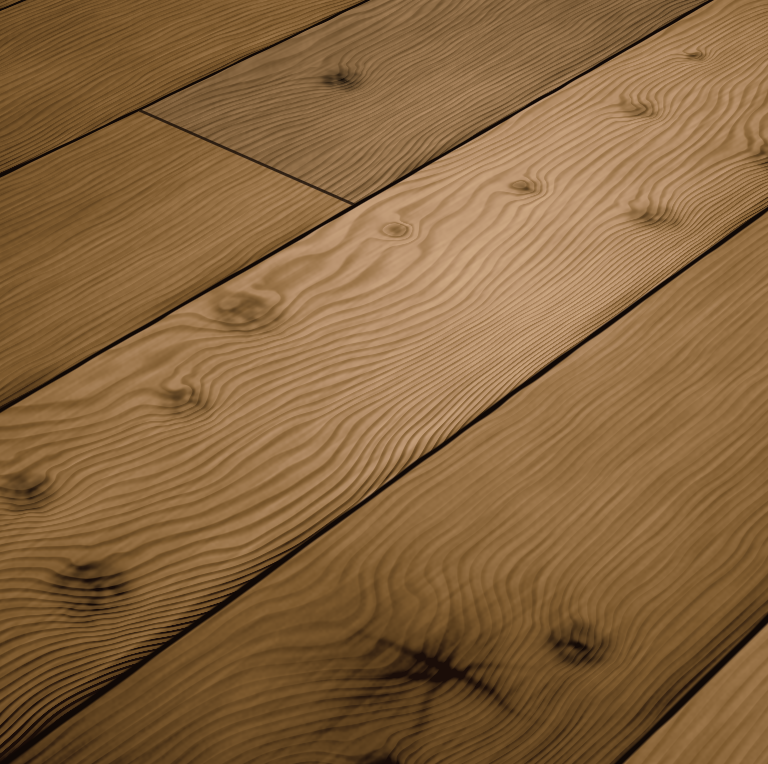
This texture is drawn by a WebGL 2 fragment shader. Its source:

```glsl
#version 300 es
precision highp float;
uniform vec2 u_resolution;
out vec4 outColor;

#define VANISH vec2(3.1, 2.26)
#define FIRST_SEAM 1.015
#define BOARD_WIDTH 0.355
#define JOINT 2.74
#define SEAM 0.008
#define RINGS 24.0
#define FIGURE 16.0
#define KNOT_CELL vec2(0.6, 0.5)
#define BIG_KNOT vec2(1.18, 0.475)
#define BIG_RADIUS 0.3
#define LIGHT vec2(0.68, 0.64)

const vec3 EBONY = vec3(0.10, 0.05, 0.03);
const vec3 UMBER = vec3(0.35, 0.24, 0.11);
const vec3 OAK = vec3(0.49, 0.35, 0.18);
const vec3 HONEY = vec3(0.61, 0.46, 0.29);
const vec3 TAN = vec3(0.73, 0.58, 0.44);
const vec3 SHEEN = vec3(0.82, 0.68, 0.53);
const vec3 GREY = vec3(0.59, 0.47, 0.35);

float hash(vec2 p) {
  return fract(sin(dot(p, vec2(127.1, 311.7))) * 43758.5453);
}

float noise(vec2 p) {
  vec2 i = floor(p), f = fract(p);
  f = f * f * f * (f * (f * 6.0 - 15.0) + 10.0);
  return mix(mix(hash(i), hash(i + vec2(1, 0)), f.x),
             mix(hash(i + vec2(0, 1)), hash(i + 1.0), f.x), f.y);
}

vec3 woodRamp(float t) {
  vec3 c = mix(EBONY, UMBER, clamp(t * 4.0, 0.0, 1.0));
  c = mix(c, OAK, clamp(t * 4.0 - 1.0, 0.0, 1.0));
  c = mix(c, HONEY, clamp(t * 4.0 - 2.0, 0.0, 1.0));
  c = mix(c, TAN, clamp(t * 4.0 - 3.0, 0.0, 1.0));
  return mix(c, SHEEN, clamp(t * 4.0 - 4.0, 0.0, 1.0));
}

// Floor plane: x runs along the boards, y counts them
vec2 floorPlane(vec2 p) {
  float depth = 1.0 / (VANISH.y - p.y);
  float across = (VANISH.x - p.x) * depth;
  return vec2(16.0 * (depth - 0.164 * across - 0.2), (across - FIRST_SEAM) / BOARD_WIDTH);
}

// Small scattered knots: x bends the rings, y darkens
vec2 knots(vec2 q, float board) {
  vec2 cell = floor(q / KNOT_CELL), sum = vec2(0);
  float density = board == 1.0 ? 0.7 : 0.16;
  for (int j = -1; j <= 1; j++)
    for (int i = -1; i <= 1; i++) {
      vec2 id = cell + vec2(i, j);
      float present = step(hash(id + 5.3), density) * float(floor(id.y * KNOT_CELL.y) == board);
      vec2 center = (id + 0.25 + 0.5 * vec2(hash(id), hash(id + 17.0))) * KNOT_CELL;
      float size = 0.03 + 0.055 * pow(hash(id + 31.0), 2.0);
      vec2 offset = q - center + 0.025 * (noise(q * 22.0) - 0.5);
      float d = length(offset) / size;
      float heart = exp(-d * d) * (0.25 + 0.7 * noise(q * 38.0));
      float rim = 0.16 * exp(-pow((d - 1.0) * 3.0, 2.0));
      sum += present * vec2(2.8 * exp(-0.3 * d * d), heart + rim);
    }
  return sum;
}

// Radial splits through the heart of the large knot
float splits(vec2 k) {
  float dark = 0.0;
  for (int i = 0; i < 3; i++) {
    float a = 2.35 + 1.25 * float(i);
    vec2 r = mat2(cos(a), -sin(a), sin(a), cos(a)) * k;
    float wobble = 0.05 * (noise(vec2(r.x * 9.0, float(i))) - 0.5);
    dark += exp(-pow((r.y + wobble) / 0.014, 2.0)) * exp(-pow(r.x / 0.25, 2.0));
  }
  return dark;
}

void main() {
  vec2 p = gl_FragCoord.xy / u_resolution;
  vec2 q = floorPlane(p);
  float board = floor(q.y), f = q.y - board;
  float beyond = float(board == 2.0 && q.x > JOINT);
  float seed = board * 3.7 + beyond * 11.3;
  float figure = board == 1.0 ? 1.0 : 0.2 + 0.35 * beyond + 0.2 * float(board == 3.0);

  // Growth rings, bent by figure and knots
  vec2 knot = knots(q, board);
  vec2 k = q - BIG_KNOT;
  float bigD = length(k + 0.12 * (noise(q * 5.0) - 0.5)) / BIG_RADIUS;
  float big = exp(-bigD * bigD) * float(board == 0.0);
  float ring = RINGS * f * (1.6 - 0.6 * figure) - 5.0 * figure * exp(-7.0 * f);
  ring += FIGURE * figure * noise(q * vec2(0.9, 1.6) + seed);
  ring += 4.0 * figure * noise(q * vec2(2.2, 3.0) + seed + 9.0);
  ring += 0.7 * noise(q * vec2(6.0, 11.0)) + knot.x + 9.0 * big;
  float s = fract(ring);
  float late = smoothstep(0.35, 0.78, s) * (1.0 - smoothstep(0.84, 1.0, s));
  late = mix(late, 0.37, smoothstep(0.35, 0.9, fwidth(ring)));
  float fibre = noise(vec2(q.x * 5.0, ring * 2.4 + seed)) - 0.5;
  float pores = noise(vec2(q.x * 7.0, q.y * 85.0)) - 0.5;

  // Light pool, board tone and grain
  float tone = board < 0.0 ? 0.15 : (board == 1.0 ? 0.09 : -0.07 - 0.05 * float(board == 0.0));
  float t = 1.07 - 0.9 * length((p - LIGHT) * vec2(0.8, 0.95)) + tone;
  t += 0.12 * (noise(q * vec2(1.2, 4.0) + seed) - 0.5);
  t -= late * (0.08 + 0.13 * figure + 0.3 * figure * exp(-7.0 * f));
  t += 0.11 * fibre + 0.12 * pores + 0.04 * (noise(p * 230.0) - 0.5);

  // Knots and worn lower edges
  t -= 0.6 * knot.y;
  t -= big * (0.08 + 0.25 * noise(q * 9.0) + 0.2 * splits(k)) + 0.2 * exp(-30.0 * dot(k, k) * 4.0) * big;
  t -= 0.4 * exp(-20.0 * f) * smoothstep(0.15, 0.8, noise(vec2(q.x * 2.5, q.y * 30.0)));
  vec3 color = woodRamp(t);
  color = mix(color, GREY * clamp(t * 1.3, 0.0, 1.2), 0.35 * beyond + 0.3 * min(knot.y, 1.0));

  // Gaps between boards and the butt joint
  float edge = min(f, 1.0 - f) + 0.005 * (noise(vec2(q.x * 9.0, seed)) - 0.5);
  float aa = 3.0 / u_resolution.y;
  float gap = 1.0 - smoothstep(SEAM - aa, SEAM + aa, edge);
  float joint = float(board == 2.0) * (1.0 - smoothstep(0.004, 0.004 + 2.0 * aa, abs(q.x - JOINT)));
  color = mix(color, EBONY * 0.6, max(gap, 0.75 * joint));
  outColor = vec4(color, 1.0);
}
```
